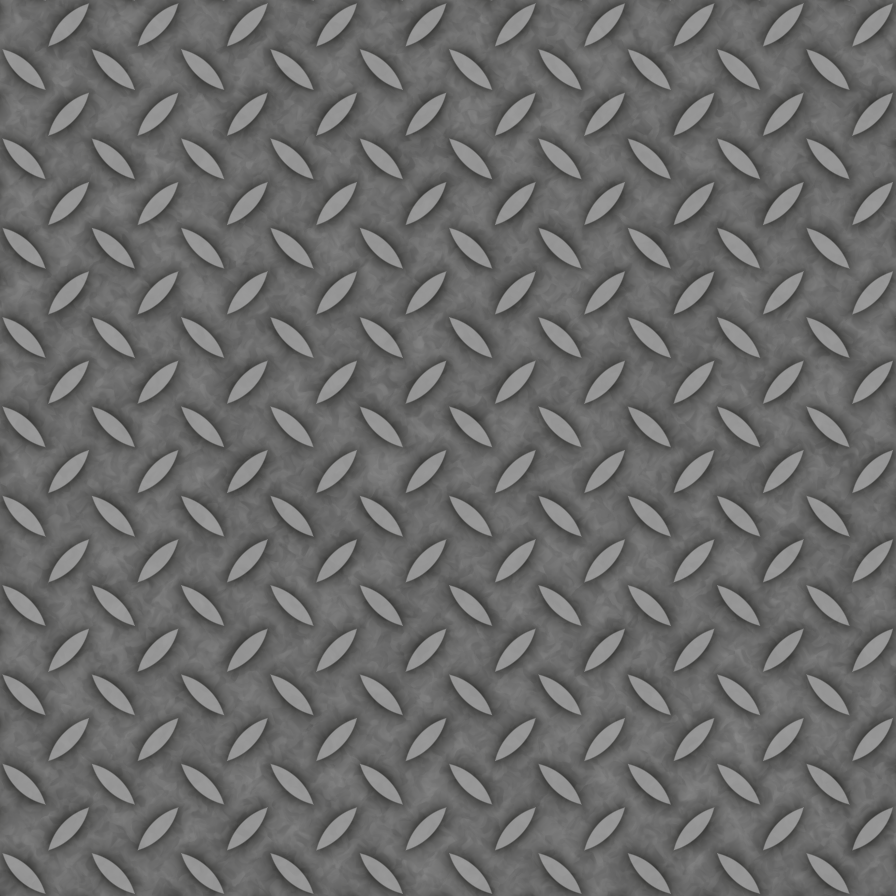
Write a three.js fragment shader that draws this texture.

```glsl
varying vec2 vUv;

const float PITCH = 0.0997;                    // spacing of the repeats
const vec2 FIRST_LUG = vec2(0.0268, 0.0251);   // centre of the lower left lug
const vec2 LUG_AXIS = vec2(0.7266, -0.6871);   // long axis of the falling lugs
const float LUG_LENGTH = 0.0328;               // half length
const float LUG_WIDTH = 0.0089;                // half width
const float EDGE = 0.0010;
const float SHADOW_LENGTH = 0.84;              // shadow core, relative to the lug
const float SHADOW_REACH = 0.0092;
const float SHADOW_DEPTH = 0.235;
const float PLATE_MOTTLE = 0.17;
const float LUG_MOTTLE = 0.05;
const vec3 PLATE = vec3(0.457, 0.457, 0.457);
const vec3 LUG = vec3(0.585, 0.585, 0.585);
const vec3 SHADOW_TINT = vec3(0.99, 0.99, 1.02);

vec3 hash3(vec2 p) {
  vec3 q = fract(vec3(p.xyx) * vec3(0.1031, 0.1030, 0.0973));
  q += dot(q, q.yxz + 33.33);
  return fract((q.xxy + q.yzz) * q.zyx);
}

// Cellular noise: each seed carries a tone, softly blended at cell borders
float cellTone(vec2 p) {
  vec2 cell = floor(p);
  vec2 f = p - cell;
  float tone = 0.0;
  float total = 0.0;
  for (int y = -1; y <= 1; y++) {
    for (int x = -1; x <= 1; x++) {
      vec2 offset = vec2(float(x), float(y));
      vec3 seed = hash3(cell + offset + 57.0);
      vec2 away = offset + seed.xy - f;
      float weight = exp(-9.0 * dot(away, away));
      tone += weight * seed.z;
      total += weight;
    }
  }
  return tone / total - 0.5;
}

// Layers of warped cells, from broad stains to fine flecks
float mottle(vec2 p) {
  vec2 q = p + 0.0025 * sin(p.yx * 190.0 + 2.0 * sin(p * 83.0));
  return 0.22 * cellTone(q * 24.0)
       + 0.28 * cellTone(q * 62.0 + 9.0)
       + 0.34 * cellTone(q * 128.0 + 31.0)
       + 0.16 * cellTone(q * 250.0 + 73.0);
}

// Signed distance to a pointed lens; x runs across it, y along it
float lensDistance(vec2 p, float halfWidth, float halfLength) {
  p = abs(p);
  float radius = (halfLength * halfLength + halfWidth * halfWidth) / (2.0 * halfWidth);
  float inset = radius - halfWidth;
  if ((p.y - halfLength) * inset > p.x * halfLength) {
    return length(p - vec2(0.0, halfLength));
  }
  return length(p + vec2(inset, 0.0)) - radius;
}

// Position relative to the nearest lug of one lattice, in lug axes
vec2 lugSpace(vec2 p, vec2 centre, vec2 axis) {
  vec2 q = (fract((p - centre) / PITCH + 0.5) - 0.5) * PITCH;
  return vec2(dot(q, vec2(-axis.y, axis.x)), dot(q, axis));
}

void main() {
  // Two interleaved lattices, turned a quarter turn from each other
  vec2 falling = lugSpace(vUv, FIRST_LUG, LUG_AXIS);
  vec2 rising = lugSpace(vUv, FIRST_LUG + 0.5 * PITCH, vec2(-LUG_AXIS.y, LUG_AXIS.x));
  float lug = min(lensDistance(falling, LUG_WIDTH, LUG_LENGTH),
                  lensDistance(rising, LUG_WIDTH, LUG_LENGTH));
  float core = min(lensDistance(falling, LUG_WIDTH, LUG_LENGTH * SHADOW_LENGTH),
                   lensDistance(rising, LUG_WIDTH, LUG_LENGTH * SHADOW_LENGTH));

  // Stained plate with a soft shadow around each lug
  float stain = mottle(vUv);
  float shadow = exp(-max(core, 0.0) / SHADOW_REACH);
  vec3 color = PLATE + PLATE_MOTTLE * stain * (1.0 - 0.5 * shadow);
  color -= SHADOW_DEPTH * shadow * SHADOW_TINT;

  // Flat, pale lug tops
  vec3 top = LUG + LUG_MOTTLE * stain;
  color = mix(color, top, 1.0 - smoothstep(-EDGE, EDGE, lug));

  gl_FragColor = vec4(color, 1.0);
}
```
